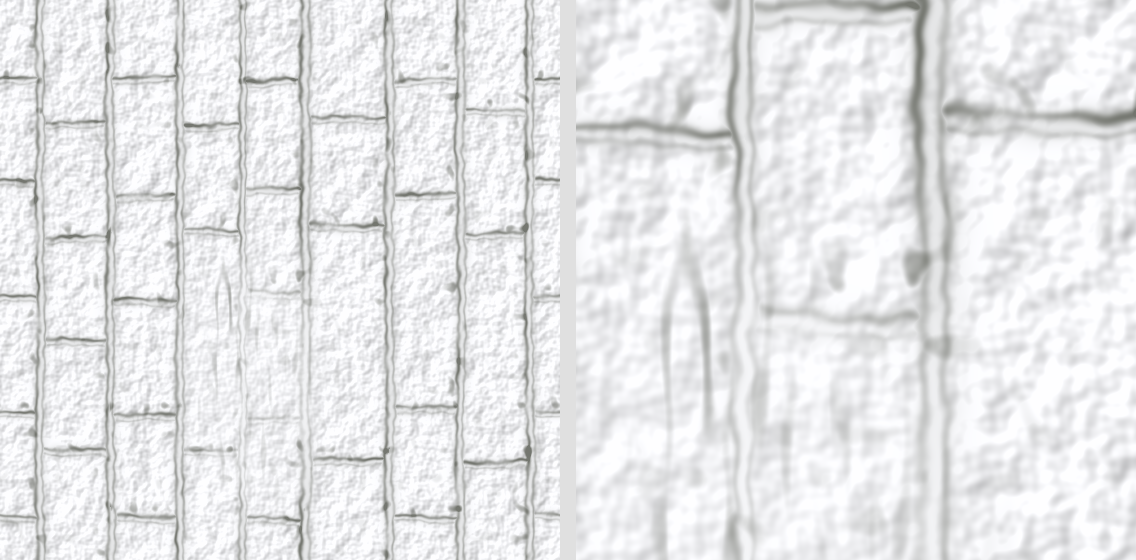
Left, the full canvas; right, a detail of the centre.
Give the GLSL for this texture, as a WebGL 2 fragment shader.

```glsl
#version 300 es
precision highp float;
// Whitewashed brickwork laid in eight upright columns, lit from the upper left.
// Bricks come from a warped grid with staggered cross joints; the rough paint is
// shaded from a noise height field, and a worn patch smears the joints mid-wall.

uniform vec2 u_resolution;
out vec4 fragColor;

float hash(vec2 cell) {
    uvec2 n = uvec2(ivec2(cell) + 4096);
    uint h = n.x * 73856093u ^ n.y * 19349663u;
    h = (h ^ (h >> 15)) * 2246822519u;
    h = (h ^ (h >> 13)) * 3266489917u;
    return float((h ^ (h >> 16)) & 65535u) / 65536.0;
}

// Gradient noise over the unit canvas, repeating after freq cells.
float noise(vec2 p, vec2 freq) {
    p *= freq;
    vec2 cell = floor(p), f = p - cell;
    vec2 s = f * f * f * (f * (f * 6.0 - 15.0) + 10.0);
    float sum = 0.0;
    for (int i = 0; i < 4; i++) {
        vec2 corner = vec2(i & 1, i >> 1);
        float angle = 6.2832 * hash(mod(cell + corner, freq) + freq * 3.0);
        vec2 w = mix(1.0 - s, s, corner);
        sum += w.x * w.y * dot(vec2(cos(angle), sin(angle)), f - corner);
    }
    return sum;
}

// Height of the lumpy paint, with each octave equally steep.
float paintHeight(vec2 p) {
    float lumps = noise(p, vec2(24.0, 20.0)) / 24.0;
    float dents = noise(p, vec2(58.0, 52.0)) / 58.0;
    float grit = noise(p, vec2(128.0)) / 128.0;
    return 0.6 * lumps + 0.9 * dents + 0.9 * grit;
}

float stroke(float d, float width) {
    return exp(-d * d / (width * width));
}

void main() {
    vec2 p = gl_FragCoord.xy / u_resolution;
    p.y = 1.0 - p.y;

    // Ragged edges: wide wobble plus small chips.
    vec2 q = p + 0.006 * vec2(noise(p, vec2(9.0)), noise(p, vec2(11.0)));
    q += 0.005 * vec2(noise(p, vec2(46.0)), noise(p, vec2(50.0)));

    // Columns: signed distance to the nearest upright joint.
    float u = (q.x + 0.028 * stroke(q.x - 0.52, 0.1)) * 8.0 - 0.58;
    float column = mod(floor(u) + 1.0, 8.0);
    float dx = (fract(u + 0.5) - 0.5) / 8.0;

    // Cross joints: five slots per column, alternately shifted, some left out.
    bool odd = mod(column, 2.0) > 0.5;
    float v = q.y * 5.0 - (odd ? 0.05 : 0.67);
    float slot = floor(v + 0.5);
    float row = mod(slot, 5.0);
    float jitter = hash(vec2(column, row) + 17.0) - 0.5;
    float dy = (v - slot) / 5.0 - 0.03 * jitter + 0.012 * jitter * (fract(u) - 0.5);
    bool bare = odd ? row < 0.5 || (row == 3.0 && column > 2.0)
                    : row == 2.0 && column == 6.0;

    // Worn patch where the joints fade and smear.
    float worn = 1.0 - smoothstep(0.5, 1.1, length((p - vec2(0.45, 0.68)) / vec2(0.15, 0.29)));

    // Upright joint: shadowed brick edge, pale mortar ridge, thin far line.
    float patchy = 0.85 + 1.1 * noise(p, vec2(16.0, 13.0));
    float upright = 0.62 * patchy * stroke(dx + 0.0065, 0.0032)
                  + 0.32 * (1.5 - patchy * 0.6) * stroke(dx - 0.0055, 0.0024)
                  + 0.16 * stroke(dx, 0.013);

    // Cross joint: dark underside, then a soft grey lip.
    float across = 0.68 * patchy * stroke(dy, 0.0033)
                 + 0.2 * stroke(dy - 0.010, 0.0024)
                 + 0.14 * stroke(dy - 0.004, 0.011);
    across *= bare ? 0.0 : smoothstep(0.003, 0.010, abs(dx));

    // Pits gather near the shadowed edges.
    float nearEdge = stroke(dx + 0.012, 0.014) + (bare ? 0.0 : stroke(dy + 0.010, 0.012));
    float pits = smoothstep(0.24, 0.5, noise(p, vec2(44.0, 38.0))) * (0.12 + 0.4 * nearEdge);

    // Vertical drag marks in the worn patch.
    float streak = smoothstep(0.15, 0.55, noise(p, vec2(84.0, 13.0)));
    float drag = worn * streak * (0.18 + 0.5 * stroke(p.x - 0.41, 0.03) * stroke(p.y - 0.53, 0.14));

    // Paint relief, smoother on the mortar and in the worn patch.
    vec2 toLight = vec2(-0.0015);
    float slope = (paintHeight(p - toLight) - paintHeight(p + toLight)) / 0.0042;
    float rough = mix(0.45, 1.0, smoothstep(0.004, 0.013, abs(dx))) * (1.0 - 0.35 * worn);
    float light = 0.955 + 0.075 * slope * rough + 0.03 * noise(p, vec2(5.0));
    light += 0.06 * stroke(dx, 0.003) + (bare ? 0.0 : 0.05 * stroke(dy - 0.006, 0.003));

    float ink = max(upright, across) * (1.0 - 0.6 * worn) + pits + drag;
    vec3 paint = min(light, 1.0) * vec3(0.995, 0.997, 1.008);
    vec3 shadow = vec3(0.43, 0.44, 0.41);
    fragColor = vec4(mix(paint, shadow, clamp(ink, 0.0, 0.95)), 1.0);
}
```
